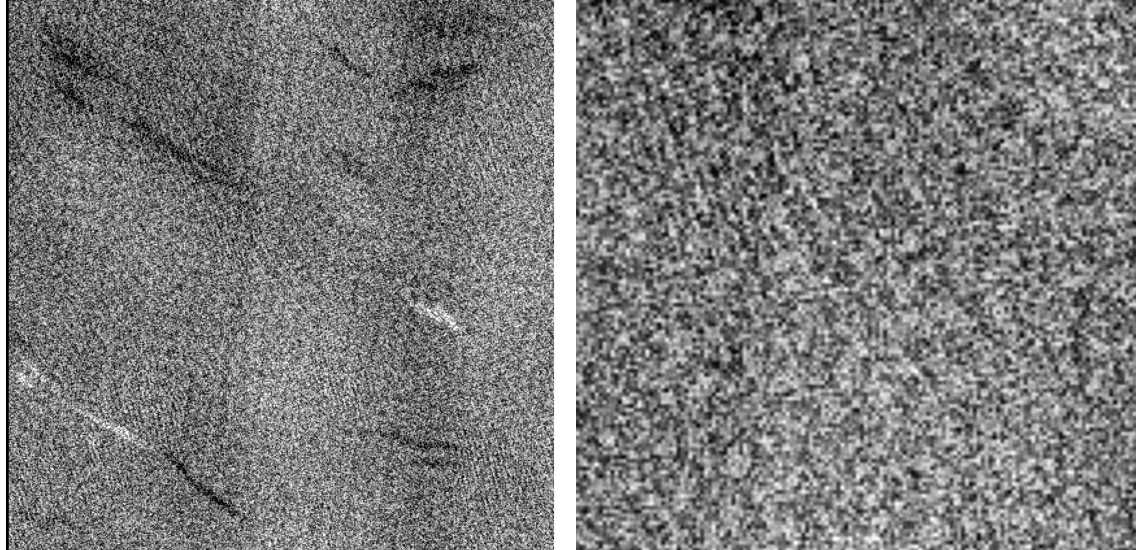
Left, the full canvas; right, a detail of the centre.
Write a WebGL 1 fragment shader that draws this texture.

```glsl
precision highp float;
// Draws a grainy grey scan of creased, finely rippled ground with soft bands and folds.
uniform vec2 u_resolution;

const float TAU = 6.2831853;
const float BASE_GREY = 0.475;

float hash(vec2 cell) {
  return fract(sin(dot(cell, vec2(12.9898, 78.233))) * 43758.5453);
}

float noise(vec2 p) {
  vec2 cell = floor(p);
  vec2 f = fract(p);
  vec2 s = f * f * (3.0 - 2.0 * f);
  float low = mix(hash(cell), hash(cell + vec2(1.0, 0.0)), s.x);
  float high = mix(hash(cell + vec2(0.0, 1.0)), hash(cell + vec2(1.0, 1.0)), s.x);
  return mix(low, high, s.y);
}

vec2 rotate(vec2 p, float angle) {
  float c = cos(angle);
  float s = sin(angle);
  return vec2(c * p.x - s * p.y, s * p.x + c * p.y);
}

float fbm(vec2 p) {
  float sum = 0.0;
  float weight = 0.5;
  for (int i = 0; i < 4; i++) {
    sum += weight * (noise(p) - 0.5);
    p = rotate(p, 0.6) * 2.0 + 7.3;
    weight *= 0.55;
  }
  return sum;
}

float bump(float x, float center, float width) {
  float d = (x - center) / width;
  return exp(-d * d);
}

// Bundle of wavering, broken strands running from a to b
float fold(vec2 p, vec2 a, vec2 b, float spread, float width, float seed) {
  float len = length(b - a);
  vec2 dir = (b - a) / len;
  vec2 q = vec2(dot(p - a, dir), dot(p - a, vec2(-dir.y, dir.x)));
  q.y += 0.022 * (noise(q * 14.0 + seed) - 0.5) + 0.007 * (noise(q * 50.0 + seed) - 0.5);
  float sum = 0.0;
  for (int i = 0; i < 5; i++) {
    vec2 id = vec2(float(i), seed);
    float start = len * 0.5 * hash(id);
    float end = start + len * 0.5;
    float offset = spread * (hash(id + 17.0) - 0.5);
    float taper = smoothstep(start, start + 0.2 * len, q.x)
                * (1.0 - smoothstep(end - 0.2 * len, end, q.x));
    sum += taper * bump(q.y, offset, width);
  }
  return min(sum, 1.3) * (0.35 + noise(q * vec2(35.0, 80.0) + seed));
}

float darkFolds(vec2 p) {
  float d = fold(p, vec2(0.02, 0.92), vec2(0.27, 0.77), 0.08, 0.007, 1.0);
  d += fold(p, vec2(0.18, 0.80), vec2(0.45, 0.63), 0.035, 0.006, 2.0);
  d += fold(p, vec2(0.52, 0.95), vec2(0.70, 0.82), 0.008, 0.004, 3.0);
  d += fold(p, vec2(0.67, 0.82), vec2(0.91, 0.86), 0.035, 0.007, 4.0);
  d += 0.7 * fold(p, vec2(0.53, 0.74), vec2(0.72, 0.65), 0.05, 0.007, 5.0);
  d += 0.6 * fold(p, vec2(0.72, 0.96), vec2(0.95, 0.91), 0.07, 0.010, 6.0);
  d += fold(p, vec2(0.24, 0.20), vec2(0.47, 0.04), 0.012, 0.005, 7.0);
  d += 0.7 * fold(p, vec2(0.62, 0.20), vec2(0.85, 0.16), 0.04, 0.006, 8.0);
  d += 0.6 * fold(p, vec2(0.01, 0.40), vec2(0.15, 0.26), 0.03, 0.005, 9.0);
  d += 0.6 * fold(p, vec2(0.01, 0.08), vec2(0.16, 0.03), 0.02, 0.005, 10.0);
  return d;
}

float lightFolds(vec2 p) {
  float l = fold(p, vec2(0.10, 0.28), vec2(0.39, 0.12), 0.010, 0.004, 11.0);
  l += fold(p, vec2(0.69, 0.49), vec2(0.88, 0.35), 0.020, 0.006, 12.0);
  l += 0.6 * fold(p, vec2(0.01, 0.35), vec2(0.10, 0.28), 0.04, 0.010, 13.0);
  l += 0.6 * fold(p, vec2(0.92, 0.92), vec2(1.0, 0.95), 0.010, 0.005, 14.0);
  return l;
}

// Cloudy shading, with broad upright bands and darker upper corners
float shading(vec2 p) {
  float wander = 0.03 * (noise(p * 9.0) - 0.5);
  float tone = 0.20 * fbm(rotate(p, 0.6) * vec2(4.0, 8.0) + 3.0);
  tone += 0.06 * smoothstep(0.43, 0.47, p.x + wander) - 0.03;
  tone -= 0.075 * bump(p.x + wander, 0.76, 0.07);
  tone -= 0.07 * bump(p.x, 0.82, 0.15) * smoothstep(0.78, 0.95, p.y);
  tone -= 0.05 * bump(p.x, 0.15, 0.15) * smoothstep(0.62, 0.85, p.y);
  return tone + 0.03 * (0.5 - p.y) + 0.01;
}

// Fine steep ripples that come and go in patches
float ripples(vec2 p) {
  float phase = dot(p, vec2(0.95, 0.30)) * 112.0 + 1.6 * noise(p * 16.0);
  float patches = smoothstep(0.3, 0.75, noise(p * 7.0 + 20.0));
  float dashes = noise(rotate(p, 0.4) * vec2(45.0, 75.0));
  return sin(TAU * phase) * patches * dashes * (1.0 - 0.5 * smoothstep(0.6, 0.9, p.y));
}

float grain(vec2 p) {
  return 0.60 * (noise(p * 431.0) - 0.5) + 0.40 * (noise(rotate(p, 0.7) * 297.0 + 31.0) - 0.5);
}

void main() {
  vec2 p = gl_FragCoord.xy / u_resolution.x;
  float grey = BASE_GREY + shading(p) + 0.13 * ripples(p) + grain(p);
  grey += 0.20 * lightFolds(p) - 0.20 * darkFolds(p);
  // Black left edge and white side margins
  float soft = 0.5 / u_resolution.x;
  grey = clamp(grey, 0.03, 1.0) * smoothstep(0.0155 - soft, 0.0155 + soft, p.x);
  float margin = 1.0 - smoothstep(0.0105 - soft, 0.0105 + soft, p.x)
               + smoothstep(0.9896 - soft, 0.9896 + soft, p.x);
  gl_FragColor = vec4(vec3(mix(grey, 1.0, margin)), 1.0);
}
```
